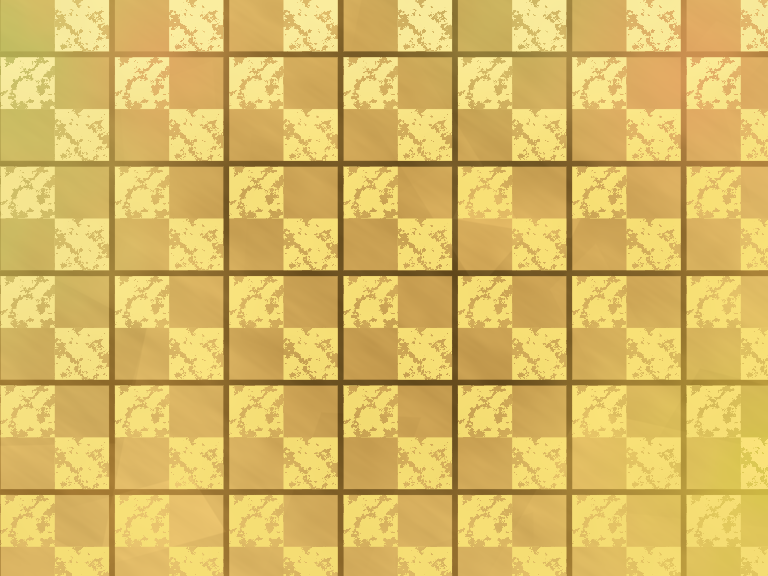
Reproduce this pattern procedurally as a Shadertoy shader.

```glsl
#define PERIOD vec2(0.1985, 0.1900)
#define ORIGIN vec2(0.1944, 0.1457)
#define LINE_WIDTH 0.0102
#define WEAR_LEVEL 0.585
#define WEAR_SCALE 5.0
#define SHARD_COUNT 22
#define SHARD_STRENGTH 0.075
#define GOLD vec3(0.965, 0.872, 0.455)
#define TAN vec3(0.765, 0.600, 0.300)
#define SEAM vec3(0.400, 0.300, 0.120)

float hash(vec2 p) {
    return fract(sin(dot(p, vec2(127.1, 311.7))) * 43758.5453);
}

float noise(vec2 p) {
    vec2 i = floor(p), f = fract(p);
    f = f * f * (3.0 - 2.0 * f);
    return mix(mix(hash(i), hash(i + vec2(1, 0)), f.x),
               mix(hash(i + vec2(0, 1)), hash(i + vec2(1, 1)), f.x), f.y);
}

float fbm(vec2 p) {
    float sum = 0.0, weight = 0.0, amp = 1.0;
    for (int i = 0; i < 4; i++) {
        sum += amp * noise(p);
        weight += amp;
        p = p * 2.03 + 17.3;
        amp *= 0.68;
    }
    return sum / weight;
}

mat2 rotation(float a) {
    float c = cos(a), s = sin(a);
    return mat2(c, s, -s, c);
}

// Ragged blotches gathered on a diagonal lattice; q spans one square
float wear(vec2 q, float second) {
    vec2 d = q - mix(vec2(0.45, 0.67), vec2(0.70, 0.62), second);
    vec2 diagonal = vec2(d.x + d.y, d.x - d.y);
    vec2 wave = cos(diagonal * vec2(9.0, 11.4));
    float clump = (wave.x + wave.y) * mix(0.085, 0.055, second);
    float grain = fbm(diagonal * WEAR_SCALE * (1.0 + 0.3 * second) + 31.0 + 20.0 * second);
    return smoothstep(-0.025, 0.03, grain + clump - WEAR_LEVEL - 0.015 * second);
}

// Faint overlapping translucent rectangles, each fading along its length
float shards(vec2 p, float aspect, float px) {
    float light = 0.0;
    for (int i = 0; i < SHARD_COUNT; i++) {
        float id = float(i);
        vec2 centre = vec2(hash(vec2(id, 1.7)) * aspect, hash(vec2(id, 4.3)));
        vec2 size = 0.05 + 0.17 * vec2(hash(vec2(id, 7.1)), hash(vec2(id, 9.9)));
        vec2 q = rotation(6.2832 * hash(vec2(id, 12.4))) * (p - centre);
        q.x += 0.3 * q.y;
        vec2 d = abs(q) - size;
        float inside = 1.0 - smoothstep(-px, px, max(d.x, d.y));
        float fade = smoothstep(-size.x, size.x, q.x);
        light += inside * fade * (hash(vec2(id, 15.2)) - 0.4);
    }
    return light * SHARD_STRENGTH;
}

float glow(vec2 p, vec2 centre, float radius) {
    vec2 d = (p - centre) / radius;
    return exp(-dot(d, d));
}

void mainImage(out vec4 fragColor, in vec2 fragCoord) {
    float px = 1.0 / iResolution.y;
    float aspect = iResolution.x * px;
    vec2 p = fragCoord * px;

    // Cell coordinates, measured between the seams
    vec2 cell = fract((p - ORIGIN) / PERIOD) * PERIOD;
    vec2 span = PERIOD - LINE_WIDTH;
    vec2 inner = cell - 0.5 * LINE_WIDTH;
    vec2 halfSide = smoothstep(-0.7 * px, 0.7 * px, inner - 0.5 * span);
    float gilded = mix(halfSide.y, 1.0 - halfSide.y, halfSide.x);
    vec2 toSeam = min(inner, span - inner);
    float seam = 1.0 - smoothstep(-0.7 * px, 0.7 * px, min(toSeam.x, toSeam.y));

    // Worn gilding, the same in every cell
    vec2 square = fract(inner / span * 2.0);
    float worn = wear(square, step(0.5 * span.x, inner.x));
    float gold = gilded * (1.0 - 0.88 * worn) * (1.0 - seam);

    // Ground and seams lighten away from the middle
    float rim = smoothstep(0.12, 0.80, length(p - vec2(0.56 * aspect, 0.58)));
    float cloud = fbm(p * 3.5 + 4.0) - 0.5;
    float streak = fbm(rotation(0.6) * p * vec2(4.0, 19.0)) - 0.5;
    vec3 ground = mix(TAN, vec3(0.875, 0.725, 0.400), clamp(0.15 + rim + cloud, 0.0, 1.0));
    vec3 seamColor = mix(SEAM, vec3(0.680, 0.510, 0.220), clamp(rim + 0.8 * cloud, 0.0, 1.0));
    vec3 color = mix(ground, seamColor, seam);
    color += vec3(1.0, 0.92, 0.65) * (shards(p, aspect, px) + 0.11 * streak);

    // Soft green and rose casts near the borders
    float green = glow(p, vec2(0.0, 0.88), 0.24) + 0.6 * glow(p, vec2(0.0, 0.55), 0.18)
                + 0.5 * glow(p, vec2(0.70 * aspect, 1.0), 0.20);
    float rose = glow(p, vec2(0.20 * aspect, 0.88), 0.13) + glow(p, vec2(0.90 * aspect, 0.90), 0.20);
    float lime = glow(p, vec2(aspect, 0.12), 0.27);
    float vary = 1.0 + 1.4 * cloud;
    color = mix(color, vec3(0.70, 0.75, 0.37), clamp(0.65 * green * vary, 0.0, 0.8));
    color = mix(color, vec3(0.90, 0.62, 0.38), clamp(0.50 * rose * vary, 0.0, 0.7));
    color = mix(color, vec3(0.83, 0.78, 0.27), clamp(0.60 * lime * vary, 0.0, 0.8));

    // Gold turns paler toward the top and the left
    float pale = clamp(0.9 * smoothstep(0.65, 1.0, p.y) + 0.7 * glow(p, vec2(0.0, 0.6), 0.35), 0.0, 1.0);
    vec3 leaf = mix(GOLD, vec3(0.975, 0.925, 0.625), pale) + 0.05 * cloud;
    color = mix(color, leaf, gold);

    fragColor = vec4(clamp(color, 0.0, 1.0), 1.0);
}
```
